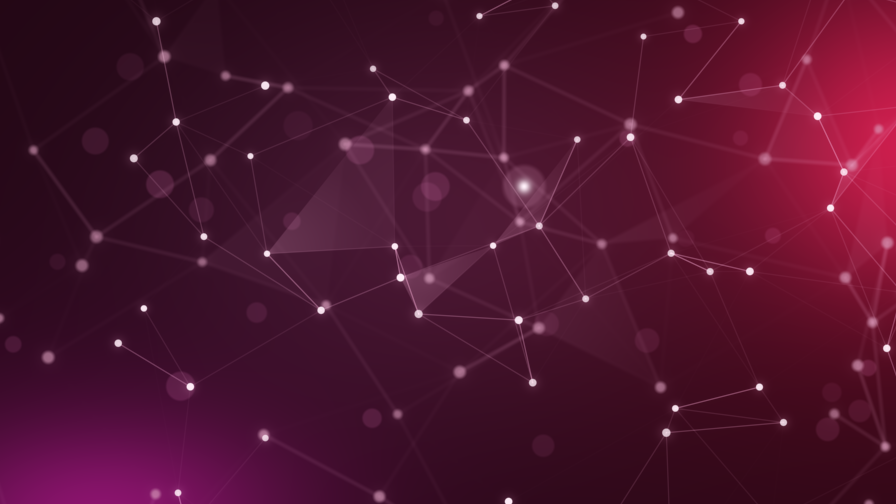
Give the GLSL for this background, as a Shadertoy shader.

```glsl
// Glowing network of dots, thin links and pale facets over a dark wine backdrop.
// Two jittered-grid meshes (one sharp, one out of focus) and a layer of bokeh
// discs are screened onto a sum of gaussian colour glows.

#define SHARP_CELL 0.165
#define SOFT_CELL 0.19
#define BOKEH_CELL 0.21
#define SHARP_RADIUS 0.0072
#define SOFT_RADIUS 0.0105
#define LINK_STRENGTH 0.55
#define FACET_CHANCE 0.24
#define FACET_STRENGTH 0.30
#define CROWD_CENTRE vec2(1.05, 0.58)
#define CROWD_SIZE vec2(0.95, 0.62)
#define LINK_TINT vec3(0.95, 0.64, 0.79)
#define DOT_TINT vec3(1.0, 0.93, 0.97)

const vec2 LINKS[6] = vec2[6](vec2(1, 0), vec2(0, 1), vec2(1, 1),
                              vec2(1, -1), vec2(2, 1), vec2(-1, 2));

float hash(vec2 c, float k) {
    return fract(sin(dot(c, vec2(127.1, 311.7)) + k * 74.7) * 43758.5453);
}

float glow(vec2 p, vec2 centre, vec2 size) {
    vec2 q = (p - centre) / size;
    return exp(-dot(q, q));
}

float disc(float d, float radius, float blur) {
    return 1.0 - smoothstep(radius - blur, radius + blur, d);
}

float segmentDistance(vec2 p, vec2 a, vec2 b) {
    vec2 ab = b - a;
    float t = clamp(dot(p - a, ab) / max(dot(ab, ab), 1e-6), 0.0, 1.0);
    return length(p - a - ab * t);
}

// Signed distance to the line a-b, positive on its left
float sideDistance(vec2 p, vec2 a, vec2 b) {
    vec2 e = b - a, q = p - a;
    return (e.x * q.y - e.y * q.x) / max(length(e), 1e-4);
}

float facet(vec2 p, vec2 a, vec2 b, vec2 c, float blur) {
    float turn = sign(sideDistance(c, a, b));
    float d = min(turn * sideDistance(p, a, b),
              min(turn * sideDistance(p, b, c), turn * sideDistance(p, c, a)));
    return smoothstep(-blur, blur, d);
}

// xy: node position, z: 1 if the node exists (denser around the crowd centre)
vec3 node(vec2 c, float cell, float seed) {
    vec2 pos = (c + vec2(hash(c, seed), hash(c, seed + 1.0))) * cell;
    float crowd = mix(0.3, 0.97, glow(pos, CROWD_CENTRE, CROWD_SIZE));
    return vec3(pos, step(hash(c, seed + 2.0), crowd));
}

// x: dots, y: links and facets
vec2 mesh(vec2 p, float cell, float radius, float blur, float seed) {
    vec2 home = floor(p / cell), light = vec2(0.0);
    for (int y = -2; y <= 1; y++)
    for (int x = -2; x <= 1; x++) {
        vec2 c = home + vec2(x, y);
        vec3 a = node(c, cell, seed);
        if (a.z < 0.5) continue;

        float size = radius * mix(0.8, 1.15, hash(c, seed + 3.0));
        float d = length(p - a.xy);
        light.x = max(light.x, disc(d, size, blur) * mix(0.75, 1.0, hash(c, seed + 4.0)));
        light.y += 0.16 * exp(-d * d / (4.0 * size * size));

        for (int i = 0; i < 6; i++) {
            vec3 b = node(c + LINKS[i], cell, seed);
            float pick = smoothstep(0.3, 1.0, hash(c + 0.37 * LINKS[i], seed + 5.0));
            float nearby = 1.0 - smoothstep(0.5, 2.5, distance(a.xy, b.xy) / cell);
            float line = 1.0 - smoothstep(0.0, blur * 1.5, segmentDistance(p, a.xy, b.xy));
            light.y += LINK_STRENGTH * b.z * pick * nearby * line;
        }

        // Facet, fading away from its first corner
        if (hash(c, seed + 6.0) < FACET_CHANCE) {
            vec3 b = node(c + vec2(1, 0), cell, seed);
            vec3 e = node(c + vec2(1, 1), cell, seed);
            float fade = mix(1.0, 0.3, min(d / (1.3 * cell), 1.0));
            light.y += FACET_STRENGTH * b.z * e.z * fade * facet(p, a.xy, b.xy, e.xy, blur)
                     * mix(0.4, 1.0, hash(c, seed + 7.0));
        }
    }
    return light;
}

float bokeh(vec2 p, float seed) {
    vec2 home = floor(p / BOKEH_CELL);
    float light = 0.0;
    for (int y = -1; y <= 1; y++)
    for (int x = -1; x <= 1; x++) {
        vec2 c = home + vec2(x, y);
        vec3 a = node(c, BOKEH_CELL, seed);
        float size = mix(0.014, 0.029, hash(c, seed + 3.0));
        light += a.z * mix(0.07, 0.26, hash(c, seed + 4.0)) * disc(length(p - a.xy), size, 0.003);
    }
    return light;
}

vec3 backdrop(vec2 p) {
    vec3 col = vec3(0.135, 0.026, 0.08);
    col += vec3(0.12, 0.065, 0.11) * glow(p, vec2(0.85, 0.58), vec2(0.55, 0.40));
    col += vec3(0.17, 0.01, 0.03) * glow(p, vec2(1.80, 0.68), vec2(0.75, 0.70));
    col += vec3(0.50, 0.08, 0.19) * glow(p, vec2(1.82, 0.72), vec2(0.32, 0.31));
    col += vec3(0.08, 0.01, 0.07) * glow(p, vec2(0.15, 0.00), vec2(0.70, 0.42));
    col += vec3(0.33, 0.04, 0.28) * glow(p, vec2(0.20, -0.03), vec2(0.36, 0.19));
    return col;
}

vec3 screenOver(vec3 base, vec3 tint, float amount) {
    return base + (1.0 - base) * tint * clamp(amount, 0.0, 1.0);
}

void mainImage(out vec4 fragColor, in vec2 fragCoord) {
    vec2 p = fragCoord / iResolution.y;
    float edge = max(0.0018, 0.7 / iResolution.y);

    vec3 col = backdrop(p);
    col = screenOver(col, vec3(0.62, 0.30, 0.48), bokeh(p, 31.0));

    vec2 soft = mesh(p, SOFT_CELL, SOFT_RADIUS, 0.005, 11.0);
    col = screenOver(col, LINK_TINT, 0.28 * soft.y);
    col = mix(col, vec3(0.86, 0.62, 0.74), 0.62 * soft.x);

    vec2 sharp = mesh(p, SHARP_CELL, SHARP_RADIUS, edge, 3.0);
    col = screenOver(col, LINK_TINT, 0.8 * sharp.y);
    col = mix(col, DOT_TINT, sharp.x);

    // One bright flare in the middle of the crowd
    float flare = length(p - vec2(1.04, 0.63));
    col = screenOver(col, LINK_TINT, 0.18 * disc(flare, 0.042, 0.006));
    col = screenOver(col, DOT_TINT, exp(-flare * flare / 0.00018));

    fragColor = vec4(col, 1.0);
}
```
